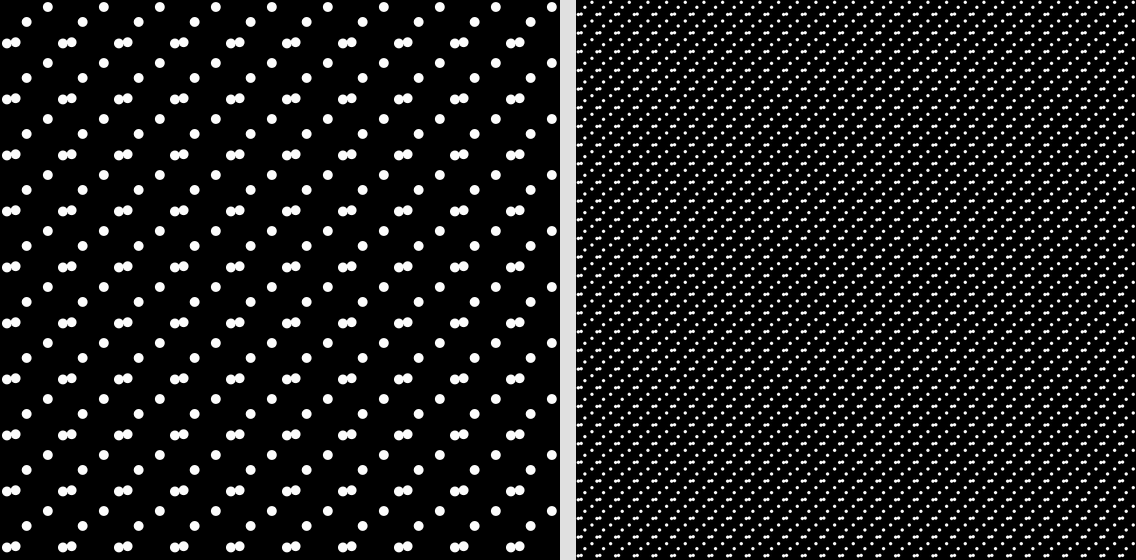
Left: one tile. Right: repeated 3 by 3.
Give the GLSL for this pattern, as a Shadertoy shader.

```glsl
// White dots on black: a repeating cell with two single dots and one touching pair.

const float REPEATS = 10.0;      // cells across and down
const float DOT_RADIUS = 0.0875; // in cell widths
const vec3 GROUND_COLOR = vec3(0.0);
const vec3 DOT_COLOR = vec3(0.99);

// Dot centres within one cell, origin at its lower left
const int DOT_COUNT = 4;
const vec2 DOT_CENTERS[DOT_COUNT] = vec2[DOT_COUNT](
    vec2(0.123, 0.224),
    vec2(0.279, 0.246),
    vec2(0.476, 0.608),
    vec2(0.854, 0.875)
);

// Offset to the nearest copy of a point in the repeating cell
vec2 wrapOffset(vec2 offset) {
    return fract(offset + 0.5) - 0.5;
}

// Signed distance to the nearest dot, in cell widths
float dotsDistance(vec2 p) {
    float nearest = 1.0;
    for (int i = 0; i < DOT_COUNT; i++) {
        nearest = min(nearest, length(wrapOffset(p - DOT_CENTERS[i])));
    }
    return nearest - DOT_RADIUS;
}

void mainImage(out vec4 fragColor, in vec2 fragCoord) {
    vec2 p = fragCoord / iResolution.xy * REPEATS;

    // Edge smoothing one pixel wide
    float pixel = REPEATS / min(iResolution.x, iResolution.y);
    float coverage = clamp(0.5 - dotsDistance(p) / pixel, 0.0, 1.0);

    fragColor = vec4(mix(GROUND_COLOR, DOT_COLOR, coverage), 1.0);
}
```
